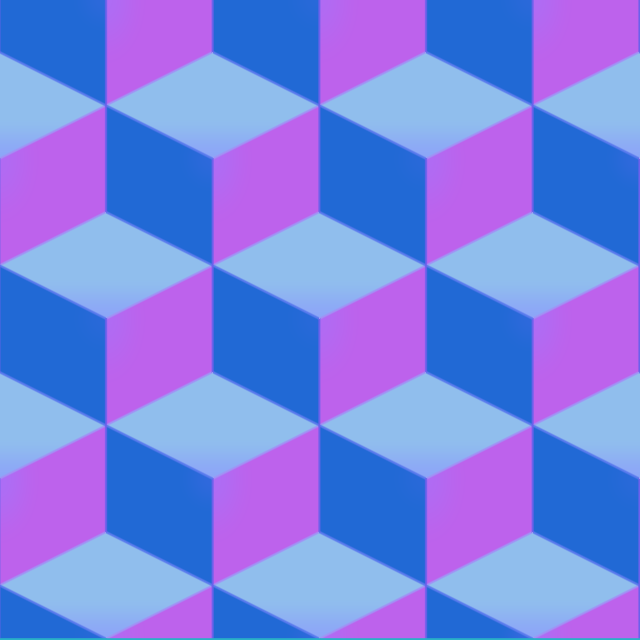
A three.js fragment shader for this texture map:

```glsl
// Tumbling-block cubes: three columns and four staggered rows (two full repeats).
// Each point is folded into a hexagonal cell, split into top, left and right
// faces, then tinted near the front corner and along thin blurred edges.
varying vec2 vUv;

float hash(vec2 cell) {
  return fract(sin(dot(cell, vec2(12.9, 78.2))) * 4375.85);
}

// Position relative to the front corner of the cube that covers p.
vec2 cubeLocal(vec2 p) {
  vec2 period = vec2(1.0, 1.5);
  vec2 q = mod(p, period) - 0.5 * period;
  bool inside = abs(q.y) + 0.5 * abs(q.x) < 0.5;
  return inside ? q : mod(p + 0.5 * period, period) - 0.5 * period;
}

float softLine(float dist, float reach) {
  return 1.0 - smoothstep(0.0, reach, dist);
}

vec3 faceColour(vec2 q, float wear) {
  if (q.y > 0.5 * abs(q.x)) {
    float fade = 1.0 - smoothstep(0.0, 0.2, q.y);
    return mix(vec3(0.565, 0.745, 0.93), vec3(0.55, 0.65, 0.97), fade);
  }
  if (q.x < 0.0) {
    float glow = 1.0 - smoothstep(0.0, 0.17, length(q));
    return mix(vec3(0.13, 0.41, 0.835), vec3(0.33, 0.41, 0.94), glow * (0.15 + 0.6 * wear * wear));
  }
  // Pink fades toward its upper left corner.
  float glow = 1.0 - smoothstep(0.0, 0.26, length(q * vec2(1.3, 0.8)));
  return mix(vec3(0.74, 0.385, 0.925), vec3(0.66, 0.44, 0.97), glow * (0.6 + 0.3 * wear));
}

void main() {
  // Cube width is one unit; the lattice starts at the middle of a column.
  vec2 p = vUv * 3.0 - vec2(0.497, 0.006);
  vec2 q = cubeLocal(p + vec2(0.5, 0.75));
  float wear = hash(floor((p - q) * 4.0 + 0.5));
  vec3 colour = faceColour(q, wear);

  // Distances to the upright, lower sloping and upper sloping edges.
  float side = abs(q.x);
  float slope = q.y - 0.5 * side;
  float upright = 0.5 - side;
  if (slope < 0.0) upright = min(upright, side);
  float lower = min(abs(slope), abs(slope + 0.5)) / 1.118;
  float upper = abs(0.5 - q.y - 0.5 * side) / 1.118;

  // Edges between light and pink, then every edge that touches blue.
  float warmEdge = q.x < 0.0 ? upper : lower;
  float blueEdge = q.x < 0.0 ? lower : upper;
  colour = mix(colour, vec3(0.63, 0.57, 0.96), softLine(warmEdge, 0.009));
  colour = mix(colour, vec3(0.35, 0.48, 0.93), softLine(blueEdge, 0.010));
  colour = mix(colour, vec3(0.42, 0.38, 0.92), softLine(upright, 0.009));

  // Thin teal strip along the bottom border.
  float strip = 1.0 - smoothstep(0.0018, 0.0038, vUv.y);
  colour = mix(colour, vec3(0.16, 0.69, 0.78), strip);

  gl_FragColor = vec4(colour, 1.0);
}
```
